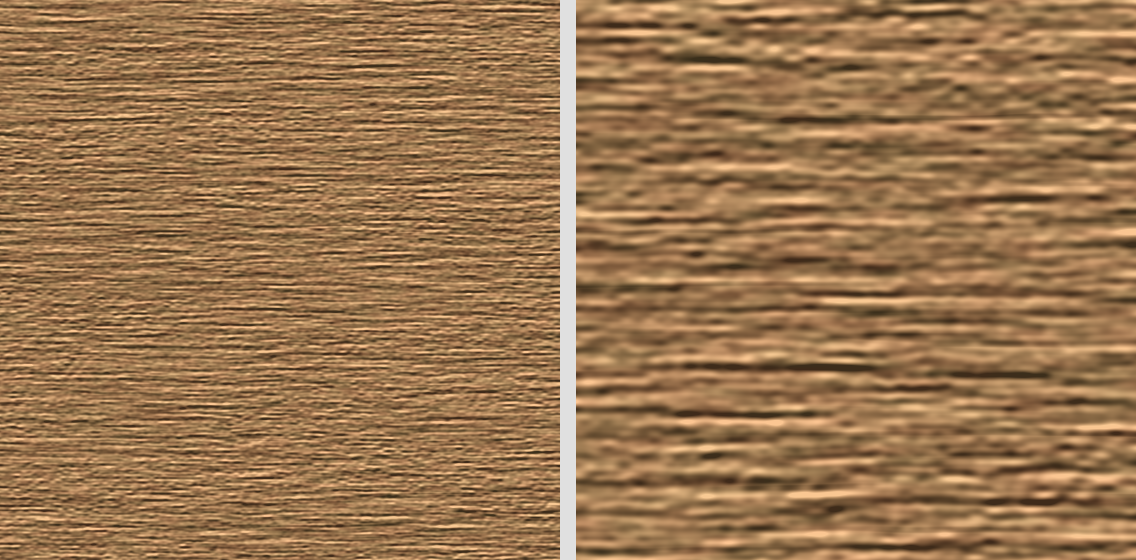
Left: the whole. Right: its middle third, enlarged.
This texture is drawn by a WebGL 2 fragment shader. Its source:

```glsl
#version 300 es
precision highp float;
// Brown wood grain running sideways: thin fibres, short bumps and a few
// deep grooves. Row-shifted noise forms a height field, which is lit from
// above by a height difference and then coloured with a brown ramp.
uniform vec2 u_resolution;
out vec4 fragColor;

float hash(vec2 cell) {
  uvec2 q = uvec2(ivec2(cell)) * uvec2(1597334673u, 3812015801u);
  uint n = (q.x ^ q.y) * 1597334673u;
  n = (n ^ (n >> 15)) * 2246822519u;
  return float((n ^ (n >> 13)) >> 8) / 16777216.0;
}

// One row of smooth noise, shifted by its own amount to hide the lattice
float rowNoise(float x, float row) {
  x += 17.0 * hash(vec2(row, 71.0));
  float cell = floor(x);
  float t = smoothstep(0.0, 1.0, x - cell);
  return mix(hash(vec2(cell, row)), hash(vec2(cell + 1.0, row)), t);
}

float grainNoise(vec2 p) {
  float row = floor(p.y);
  float t = smoothstep(0.0, 1.0, p.y - row);
  return mix(rowNoise(p.x, row), rowNoise(p.x, row + 1.0), t);
}

// Long fibres and short bumps trade places across the board
float surfaceHeight(vec2 p, float roughness) {
  float fibres = grainNoise(p * vec2(8.0, 150.0));
  float strands = grainNoise(p * vec2(24.0, 250.0) + 300.0);
  float bumps = grainNoise(p * vec2(95.0, 210.0) + 700.0);
  return fibres * mix(1.25, 0.7, roughness)
       + strands * 0.85
       + bumps * mix(0.45, 0.9, roughness);
}

void main() {
  vec2 uv = gl_FragCoord.xy / u_resolution;

  // Gentle waviness of the fibres
  vec2 p = uv;
  p.y += 0.004 * grainNoise(uv * vec2(5.0, 9.0) + 40.0)
       + 0.0016 * grainNoise(uv * vec2(26.0, 40.0) + 90.0);

  // Relief lit from above and slightly from the left
  float roughness = smoothstep(0.25, 0.75, grainNoise(p * vec2(4.0, 20.0) + 150.0));
  vec2 lightStep = vec2(-0.0006, 0.0016);
  float relief = surfaceHeight(p - lightStep, roughness)
               - surfaceHeight(p + lightStep, roughness);

  // Faint bands, fine grit and dark grooves
  float bands = grainNoise(p * vec2(2.0, 22.0) + 210.0) - 0.5;
  float grit = grainNoise(p * vec2(150.0, 280.0) + 500.0) - 0.5;
  float grooves = smoothstep(0.74, 0.95, grainNoise(p * vec2(7.0, 190.0) + 900.0));
  float tone = 0.606 + 0.47 * relief + 0.03 * bands + 0.17 * grit - 0.11 * grooves;
  tone = clamp(tone, 0.24, 0.98);

  // Brown ramp with small drifts between reddish and olive
  vec3 color = tone * vec3(1.0, 0.69 + 0.11 * tone, 0.38 + 0.21 * tone);
  float tint = grainNoise(p * vec2(38.0, 170.0) + 1200.0) - 0.5;
  color += tint * vec3(0.025, -0.025, -0.008);
  fragColor = vec4(color, 1.0);
}
```
